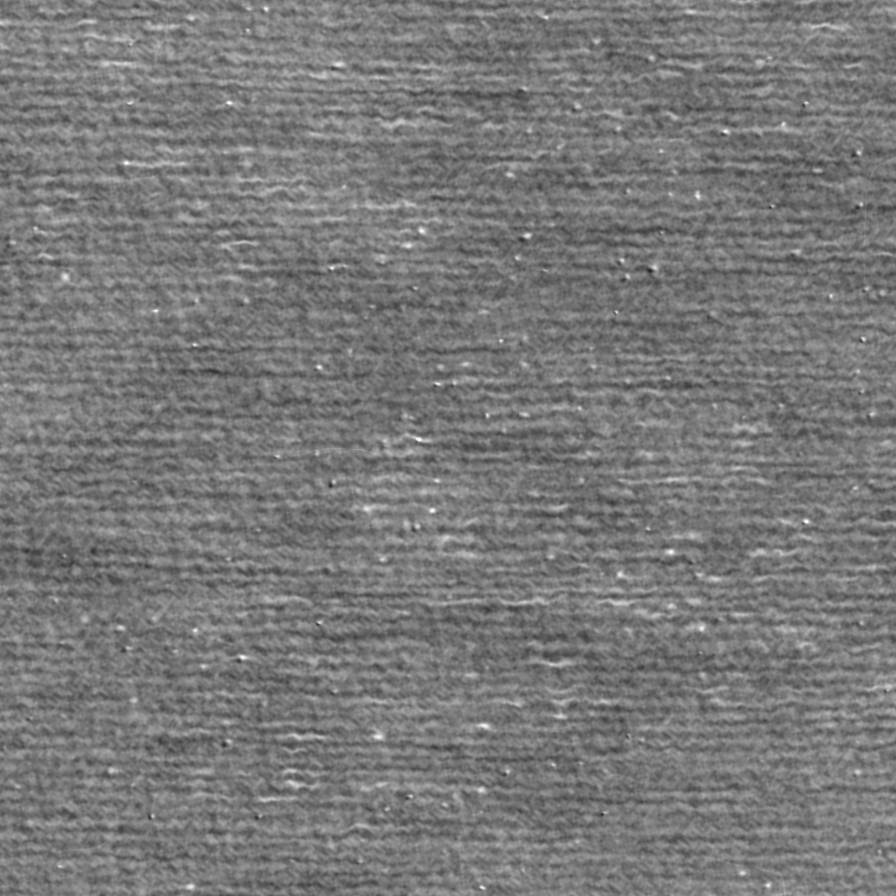
Write a WebGL 1 fragment shader that draws this texture.

```glsl
precision highp float;
// Grey finely ribbed surface with broken horizontal grooves, grain and small bright pits.
uniform vec2 u_resolution;

float hash(vec2 p) {
  return fract(sin(dot(p, vec2(127.1, 311.7))) * 43758.5453);
}

float noise(vec2 p) {
  vec2 i = floor(p), f = fract(p);
  f = f * f * (3.0 - 2.0 * f);
  return mix(mix(hash(i), hash(i + vec2(1.0, 0.0)), f.x),
             mix(hash(i + vec2(0.0, 1.0)), hash(i + 1.0), f.x), f.y);
}

// Noise centred on zero
float wobble(vec2 p) {
  return noise(p) - 0.5;
}

// Turned noise, so that its lattice does not line up with the ribs
float grain(vec2 p, float scale) {
  return wobble(mat2(0.8, 0.6, -0.6, 0.8) * p * scale + scale);
}

// Ribs of uneven strength, with short ragged glints along their crests
float ribs(vec2 p) {
  float y = p.y * 66.0 + 0.9 * wobble(p * vec2(2.5, 16.0))
          + 1.6 * wobble(p * vec2(1.5, 3.0))
          + 0.35 * grain(p, 50.0) + 0.4 * grain(p, 110.0);
  float wave = 0.5 - 0.5 * cos(6.28318 * y);
  float crestRow = floor(y);
  float grooveRow = floor(y + 0.5);
  float crest = wave * wave * (0.2 + noise(vec2(p.x * 14.0, crestRow * 3.7)));
  float groove = pow(1.0 - wave, 2.0)
               * (0.15 + 1.2 * noise(vec2(p.x * 8.0 + 31.0, grooveRow * 5.3)));
  float patches = smoothstep(0.35, 0.8, noise(p * vec2(3.0, 8.0) + 4.0));
  float glint = smoothstep(0.5, 0.95, noise(vec2(p.x * 40.0, crestRow * 2.3 + 9.0)));
  float ragged = 0.5 + noise(p * vec2(120.0, 170.0) + 5.0);
  return 0.06 * crest - 0.08 * groove + 0.19 * glint * ragged * patches * wave * wave;
}

// Scattered bright dots, most with a dark shadow at the lower left
float pits(vec2 p, float cells, float seed) {
  vec2 cell = floor(p * cells);
  vec2 id = cell + seed;
  vec2 center = 0.2 + 0.6 * vec2(hash(id + 3.1), hash(id + 7.7));
  vec2 d = (fract(p * cells) - center) / cells;
  d += 0.002 * vec2(grain(p, 170.0), grain(p, 190.0));
  float size = mix(0.002, 0.004, hash(id + 5.3));
  float clumps = smoothstep(0.4, 0.8, noise(cell / cells * 7.0 + seed));
  float present = step(hash(id), 0.03 + 0.3 * clumps);
  vec2 lit = d / (size * vec2(mix(0.9, 1.6, hash(id + 2.9)), 0.95));
  vec2 shade = (d + size * vec2(1.3, 1.0)) / size;
  float strength = mix(0.1, 0.48, pow(hash(id + 11.9), 1.5));
  float depth = 0.8 * hash(id + 15.7);
  return present * strength * (exp(-dot(lit, lit)) - depth * exp(-dot(shade, shade)));
}

void main() {
  vec2 p = gl_FragCoord.xy / u_resolution;
  float tone = 0.478 + ribs(p);

  // Streaks and broad unevenness
  tone += 0.1 * wobble(p * vec2(16.0, 125.0) + 17.0);
  tone += 0.06 * wobble(p * vec2(3.0, 5.0) + 40.0);
  tone += 0.05 * wobble(p * vec2(9.0, 22.0) + 80.0);

  // Fine grain
  tone += 0.14 * grain(p, 290.0) + 0.1 * grain(p, 175.0);

  // Rumples lit from the upper right, stronger at the left
  vec2 light = vec2(0.004, 0.004);
  float rumple = grain(p, 95.0) - grain(p + light, 95.0);
  tone += mix(0.14, 0.08, p.x) * rumple;

  // Faint broken hairs
  float hair = smoothstep(0.02, 0.0, abs(wobble(p * 13.0 + 23.0) + 0.05 * grain(p, 60.0)));
  tone += 0.05 * hair * smoothstep(0.65, 0.85, noise(p * 6.0 + 71.0));

  tone += pits(p, 25.0, 13.0) + pits(p, 38.0, 57.0);
  gl_FragColor = vec4(vec3(clamp(tone, 0.15, 0.97)), 1.0);
}
```
